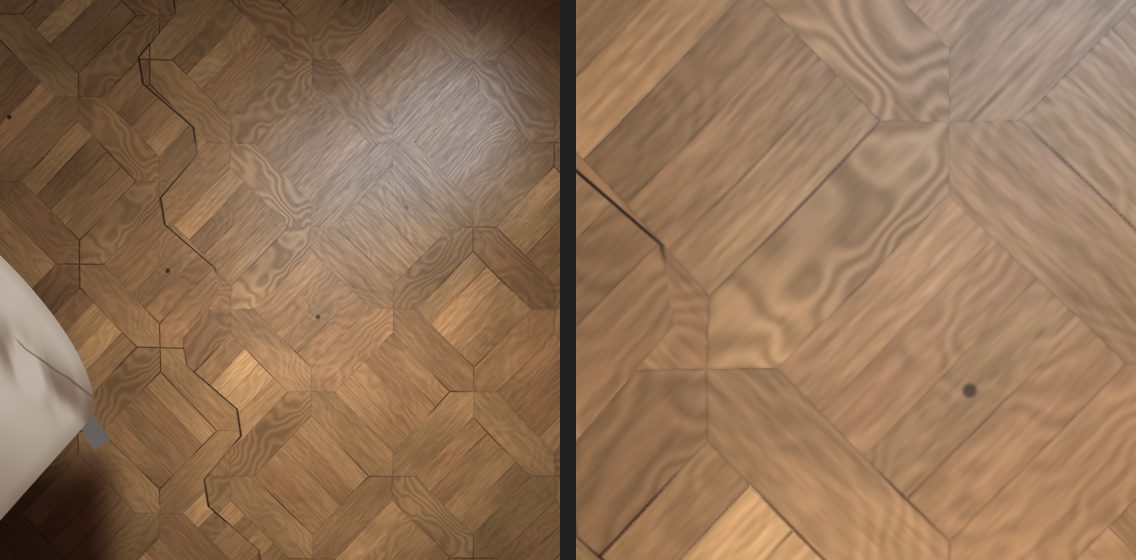
Left: the whole. Right: its middle third, enlarged.
Reproduce this texture procedurally as a Shadertoy shader.

```glsl
// Worn diagonal oak parquet with mitred border planks, a window glare and a draped cushion.

// Layout, in canvas units
const vec2  HALF_DIAGONAL = vec2(0.1445, 0.1485); // half width and height of one repeat
const float SIDE          = 0.207;                // side of one repeat
const vec2  RIGHT_NODE    = vec2(0.557, 0.596);   // a plank junction right of the crack
const vec2  LEFT_NODE     = vec2(0.286, 0.677);   // and one left of it
const float BORDER        = 0.145;                // half width of a border plank, in repeats
const float STRIPS        = 4.0;                  // strips in each square
const float JOINT_WIDTH   = 0.0009;
const float CRACK_WIDTH   = 0.0010;
const float CRACK_PERIOD  = 0.2515;
const float CRACK_GAP     = 0.55;                 // where the crack closes, from the top
const float SOFTNESS      = 0.0011;               // blur of joints and cracks

// Colours
const vec3 OAK        = vec3(0.645, 0.49, 0.325);
const vec3 RED_OAK    = vec3(0.61, 0.44, 0.295);
const vec3 JOINT      = vec3(0.16, 0.10, 0.07);
const vec3 GLARE      = vec3(0.73, 0.69, 0.68);
const vec3 SHADOW     = vec3(0.36, 0.26, 0.25);
const vec3 CLOTH      = vec3(0.75, 0.71, 0.66);
const vec3 CLOTH_DARK = vec3(0.45, 0.37, 0.31);
const vec3 LEG        = vec3(0.40, 0.38, 0.36);

float hash(vec2 p) {
    vec3 h = fract(vec3(p.xyx) * 0.1031);
    h += dot(h, h.yzx + 33.33);
    return fract((h.x + h.y) * h.z);
}

float noise(vec2 p) {
    vec2 i = floor(p), f = fract(p);
    f = f * f * (3.0 - 2.0 * f);
    return mix(mix(hash(i), hash(i + vec2(1, 0)), f.x),
               mix(hash(i + vec2(0, 1)), hash(i + 1.0), f.x), f.y);
}

float glow(vec2 p, vec2 center, vec2 radius) {
    vec2 d = (p - center) / radius;
    return exp(-dot(d, d));
}

// Soft line of a given half width
float stroke(float d, float width, float px) {
    float blur = max(px, SOFTNESS);
    return 1.0 - smoothstep(width - blur, width + blur, d);
}

// Wood grain: x runs along the plank, y across it
float grain(vec2 g, float seed, float ringShare) {
    float fine = 0.6 * noise(vec2(g.x * 34.0, g.y * 330.0) + seed * 91.0)
               + 0.4 * noise(vec2(g.x * 110.0, g.y * 480.0) + seed * 33.0);
    float warp = noise(vec2(g.x * 13.0, g.y * 24.0) + seed * 57.0)
               + 0.25 * noise(vec2(g.x * 50.0, g.y * 60.0) + seed * 21.0);
    float rings = 0.5 + 0.5 * sin(g.y * 330.0 + warp * 30.0);
    return mix(fine, rings, ringShare * seed);
}

// Horizontal place of the zigzag crack at a given height
float crackX(float y) {
    float down = 1.0 - y;
    float wave = abs(fract(down / CRACK_PERIOD + 0.5) - 0.5);
    return 0.271 + 0.155 * down + clamp((0.25 - wave) * CRACK_PERIOD, -0.039, 0.039);
}

vec3 parquet(vec2 uv, float px, out float figure) {
    float crack = uv.x - crackX(uv.y);
    vec2 p = uv - (crack < 0.0 ? LEFT_NODE : RIGHT_NODE);
    p += 0.005 * (vec2(noise(uv * 9.0), noise(uv * 9.0 + 40.0)) - 0.5);
    p /= HALF_DIAGONAL;
    vec2 cell = 0.5 * vec2(p.x - p.y, p.x + p.y);
    vec2 node = floor(cell + 0.5), id = floor(cell);
    vec2 off = abs(cell - node);
    float near = min(off.x, off.y), far = max(off.x, off.y);
    float edge, tone, ringShare, knot = 0.0, faint = 1.0;
    vec2 along;

    if (near < BORDER) { // pointed border plank
        bool upward = off.x < off.y;
        id = upward ? vec2(node.x, id.y) : vec2(id.x, node.y) + 71.0;
        along = upward ? cell.yx : cell;
        edge = min(BORDER - near, (far - near) * 0.707);
        tone = 0.86 + 0.18 * hash(id + 13.0);
        ringShare = 0.75;
    } else { // square of parallel strips
        vec2 inner = (fract(cell) - BORDER) / (1.0 - 2.0 * BORDER);
        bool upward = hash(id + 29.0) < 0.72;
        along = upward ? cell.yx : cell;
        float s = (upward ? inner.x : inner.y) * STRIPS;
        float line = abs(s - floor(s + 0.5)) * (1.0 - 2.0 * BORDER) / STRIPS;
        edge = min(near - BORDER, line);
        if (line < near - BORDER) faint = 0.2 + 0.7 * hash(id * 5.0 + floor(s + 0.5));
        vec2 spot = vec2(hash(id + 3.0), hash(id + 8.0)) * 0.6 + 0.2;
        knot = step(0.8, hash(id + 5.0)) * (1.0 - smoothstep(0.015, 0.04, length(inner - spot)));
        id = id * 7.0 + 150.0 + floor(s);
        float h = hash(id);
        tone = 0.92 + 0.12 * h + 0.13 * step(0.86, h);
        ringShare = 0.4;
    }

    float seed = hash(id + 47.0);
    figure = grain(along * SIDE, seed, ringShare);
    vec3 wood = mix(OAK, RED_OAK, hash(id + 61.0)) * tone;
    wood *= 0.85 + 0.25 * figure;
    wood *= 0.88 + 0.24 * noise(uv * 12.0 + seed * 20.0);

    // Joints and the crack open and close along their length
    float open = faint * (0.16 + 0.55 * smoothstep(0.5, 0.85, noise(uv * 14.0 + 7.0)));
    wood = mix(wood, JOINT, max(stroke(edge * SIDE, JOINT_WIDTH, px) * open, knot * 0.8));
    float down = 1.0 - uv.y;
    float gap = stroke(abs(crack) * 0.75, CRACK_WIDTH, px) * smoothstep(0.05, 0.08, abs(down - CRACK_GAP));
    return mix(wood, JOINT * 0.7, gap * (0.35 + 0.6 * smoothstep(0.2, 0.7, noise(vec2(down * 22.0, 4.0)))));
}

void mainImage(out vec4 fragColor, in vec2 fragCoord) {
    vec2 uv = fragCoord / iResolution.xy;
    float px = 1.0 / min(iResolution.x, iResolution.y);
    float figure;
    vec3 color = parquet(uv, px, figure);

    // Room light, dark corner and glare
    color *= 0.45 + 0.70 * glow(uv, vec2(0.59, 0.38), vec2(0.51));
    color *= mix(vec3(1), vec3(0.62, 0.50, 0.45), glow(uv, vec2(0.96, 1.0), vec2(0.17)));
    float shine = 0.78 * glow(uv, vec2(0.82, 0.79), vec2(0.125, 0.14))
                + 0.60 * glow(uv, vec2(0.64, 0.70), vec2(0.19, 0.15))
                + 0.26 * glow(uv, vec2(0.56, 0.52), vec2(0.22));
    color = mix(color, GLARE * (0.74 + 0.32 * figure), min(shine, 0.8));

    // Shadow and leg under the cushion
    float shade = (1.0 - smoothstep(0.15, 0.25, uv.x)) * (1.0 - smoothstep(0.10, 0.25, uv.y));
    color *= mix(vec3(1), SHADOW, shade);
    vec2 leg = mat2(0.85, 0.53, 0.53, -0.85) * (uv - vec2(0.168, 0.228));
    leg = abs(leg) - vec2(0.017, 0.027);
    color = mix(color, LEG, 1.0 - smoothstep(-px, px, max(leg.x, leg.y)));

    // Cushion outline, folds and stitched seam
    float side = uv.x - 0.168 + 1.41 * pow(abs(uv.y - 0.28), 1.6);
    float under = (0.07 + 1.127 * uv.x - uv.y) * 0.664;
    float cushion = max(side, under);
    float seam = uv.y - 0.415 + 0.75 * uv.x + 0.008 * (noise(uv * 40.0) - 0.5);
    float folds = noise(vec2(uv.x * 60.0 + uv.y * 18.0, uv.y * 9.0));
    float crease = glow(vec2(seam, 0), vec2(-0.025, 0), vec2(0.045, 1));
    float dim = 0.5 * (1.0 - smoothstep(0.08, 0.34, uv.y)) + 0.8 * crease * smoothstep(0.35, 0.75, folds);
    dim += 0.2 * smoothstep(-0.03, 0.0, cushion) + 0.12 * noise(uv * 18.0);
    dim += 0.6 * stroke(abs(seam), 0.002, px) * smoothstep(0.02, 0.04, uv.x);
    vec3 cloth = mix(CLOTH, CLOTH_DARK, clamp(dim, 0.0, 1.0));
    color = mix(color, cloth, 1.0 - smoothstep(-px, px, cushion));

    fragColor = vec4(color, 1.0);
}
```
